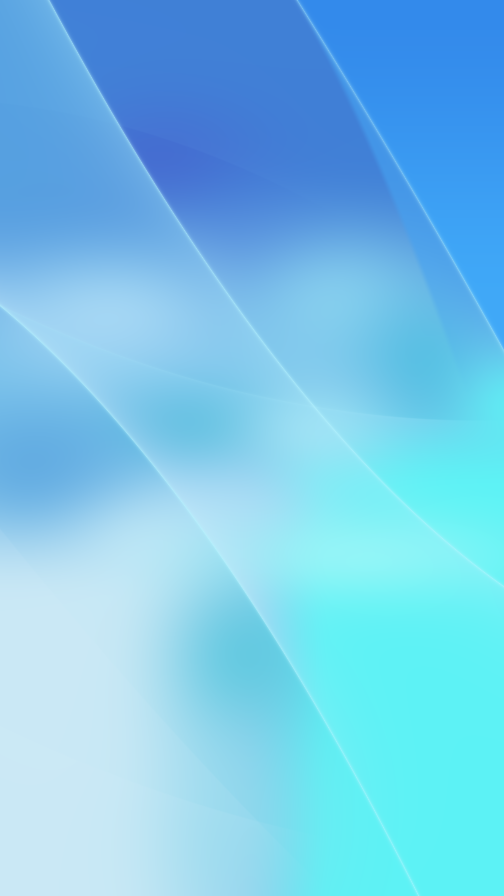
This background is drawn by a Shadertoy shader. Its source:

```glsl
// Soft blue-to-cyan backdrop crossed by thin, glowing translucent folds.
// Blurred Gaussian clouds are laid over a smooth base; every fold is a
// parabola y = a + b*x + c*x*x whose signed distance drives veil and rim.

#define FOLD_MAIN   vec3(1.1056, -1.1244, 0.364)
#define FOLD_LOW    vec3(0.659, -0.465, -0.395)
#define FOLD_RIGHT  vec3(1.4805, -0.733, -0.139)
#define FOLD_INNER  vec3(1.2425, 0.161, -0.97)
#define FOLD_CROSS  vec3(0.659, -0.27, 0.142)
#define FOLD_TOP    vec3(0.885, -0.06, -0.19)
#define RIM_WIDTH   0.0014
#define RIM_GAIN    0.60
#define CYAN        vec3(0.36, 0.95, 0.96)
#define PALE        vec3(0.79, 0.91, 0.96)
#define DEEP        vec3(0.25, 0.50, 0.84)
#define SKY         vec3(0.47, 0.76, 0.92)

// Signed distance to a parabola in canvas heights, positive above it
float foldDistance(vec2 uv, vec3 k) {
    float aspect = iResolution.x / iResolution.y;
    float slope = (k.y + 2.0 * k.z * uv.x) / aspect;
    return (uv.y - k.x - uv.x * (k.y + k.z * uv.x)) / sqrt(1.0 + slope * slope);
}

// Antialiased mask of the positive side
float side(float d) {
    float blur = 1.0 / iResolution.y;
    return smoothstep(-blur, blur, d);
}

// Tint that is strongest at the fold and fades away on its positive side
float veil(float d, float reach) {
    return side(d) * exp(-max(d, 0.0) / reach);
}

float rim(float d) {
    return exp(-abs(d) / RIM_WIDTH);
}

float cloud(vec2 uv, vec2 centre, vec2 radius) {
    vec2 q = (uv - centre) / radius;
    return exp(-dot(q, q));
}

// Smooth base regions followed by blurred clouds
vec3 backdrop(vec2 uv, float low, float cross) {
    vec3 col = mix(SKY, DEEP, smoothstep(0.57, 0.82, uv.y));
    float paleArea = smoothstep(0.52, 0.33, uv.y) * smoothstep(0.70, 0.22, uv.x);
    float cyanArea = smoothstep(0.47, 0.66, uv.x) * smoothstep(0.58, 0.45, uv.y);
    col = mix(col, PALE, paleArea);
    col = mix(col, CYAN, cyanArea);

    // Upper clouds
    col = mix(col, vec3(0.27, 0.40, 0.81), 0.75 * cloud(uv, vec2(0.32, 0.82), vec2(0.20, 0.07)));
    col = mix(col, vec3(0.29, 0.50, 0.85), 0.60 * cloud(uv, vec2(0.50, 0.73), vec2(0.15, 0.07)));
    col = mix(col, vec3(0.66, 0.85, 0.96), 0.90 * cloud(uv, vec2(0.22, 0.65), vec2(0.24, 0.085)));
    col = mix(col, vec3(0.55, 0.83, 0.94), 0.85 * cloud(uv, vec2(0.67, 0.66), vec2(0.20, 0.08)));
    col = mix(col, vec3(0.30, 0.74, 0.88), 0.75 * side(cross) * cloud(uv, vec2(0.84, 0.59), vec2(0.13, 0.08)));
    col = mix(col, CYAN, 0.80 * cloud(uv, vec2(1.02, 0.55), vec2(0.11, 0.06)));

    // Middle clouds
    col = mix(col, vec3(0.32, 0.73, 0.86), 0.85 * cloud(uv, vec2(0.40, 0.52), vec2(0.19, 0.05)));
    col = mix(col, vec3(0.68, 0.86, 0.96), 0.80 * cloud(uv, vec2(0.47, 0.43), vec2(0.20, 0.06)));
    col = mix(col, vec3(0.37, 0.66, 0.88), 0.85 * cloud(uv, vec2(0.07, 0.48), vec2(0.20, 0.075)));
    col = mix(col, vec3(0.79, 0.92, 0.97), 0.60 * cloud(uv, vec2(0.30, 0.39), vec2(0.15, 0.06)));
    col = mix(col, vec3(0.70, 0.91, 0.97), 0.65 * cloud(uv, vec2(0.62, 0.52), vec2(0.15, 0.055)));
    col = mix(col, vec3(0.64, 0.97, 0.97), 0.70 * cloud(uv, vec2(0.70, 0.38), vec2(0.30, 0.05)));

    // Lower clouds
    col = mix(col, vec3(0.35, 0.78, 0.87), 0.85 * side(-low) * cloud(uv, vec2(0.49, 0.265), vec2(0.15, 0.09)));
    col = mix(col, vec3(0.54, 0.86, 0.92), 0.55 * cloud(uv, vec2(0.48, 0.08), vec2(0.18, 0.13)));
    return col;
}

void mainImage(out vec4 fragColor, in vec2 fragCoord) {
    vec2 uv = fragCoord / iResolution.xy;
    float mainFold = foldDistance(uv, FOLD_MAIN);
    float low = foldDistance(uv, FOLD_LOW);
    float right = foldDistance(uv, FOLD_RIGHT);
    float inner = foldDistance(uv, FOLD_INNER);
    float cross = foldDistance(uv, FOLD_CROSS);
    float top = foldDistance(uv, FOLD_TOP);
    vec3 col = backdrop(uv, low, cross);

    // Translucent sheet left of the main fold
    float upper = smoothstep(0.64, 0.82, uv.y);
    col = mix(col, vec3(0.37, 0.69, 0.90), 0.65 * upper * side(-mainFold));
    col = mix(col, vec3(0.70, 0.92, 0.98), 0.25 * veil(-mainFold, 0.04));

    // Bright strip and the flat blue sheet at the right
    float strip = smoothstep(-0.004, 0.004, inner) * side(-right) * smoothstep(0.54, 0.74, uv.y);
    col = mix(col, vec3(0.27, 0.63, 0.94), 0.65 * strip);
    vec3 sheet = mix(vec3(0.25, 0.66, 0.97), vec3(0.20, 0.54, 0.92), smoothstep(0.65, 1.0, uv.y));
    col = mix(col, sheet, side(right));

    // Pale glow above the low fold, faint veils along the others
    float crossFade = smoothstep(0.93, 0.65, uv.x);
    col = mix(col, vec3(0.80, 0.92, 0.99), 0.40 * veil(low, 0.03) * smoothstep(0.0, 0.5, uv.y));
    col = mix(col, vec3(0.60, 0.88, 0.97), 0.15 * veil(-cross, 0.05) * side(low) * crossFade);
    col = mix(col, vec3(0.45, 0.75, 0.95), 0.06 * veil(top, 0.08) * smoothstep(0.75, 0.4, uv.x));

    // Faint overlapping sheets in the lower left corner
    float corner = smoothstep(0.66, 0.45, uv.x);
    for (int i = 0; i < 2; i++) {
        float n = float(i);
        float sheetEdge = foldDistance(uv, vec3(0.41 - 0.22 * n, -0.70 + 0.43 * n, 0.12));
        col = mix(col, vec3(0.85, 0.93, 0.98), 0.10 * corner * veil(-sheetEdge, 0.09));
    }

    // Fine bright rims
    float rims = rim(mainFold) + rim(low) + 0.8 * rim(right);
    rims += 0.18 * rim(cross) * crossFade;
    col = mix(col, vec3(0.72, 0.96, 1.0), RIM_GAIN * min(rims, 1.0));
    fragColor = vec4(col, 1.0);
}
```
